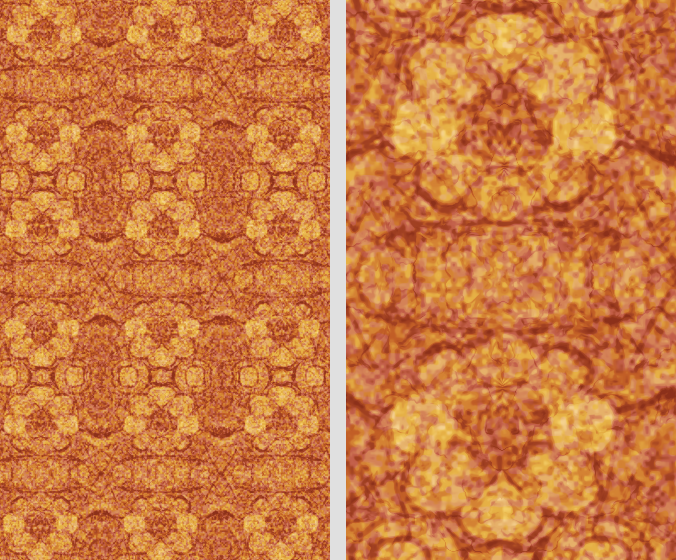
Left, the full canvas; right, a detail of the centre.
Give the GLSL for this pattern, as a Shadertoy shader.

```glsl
#define HALF_CELL 0.1074   // half a column, in canvas heights
#define CELL_RISE 1.622    // half a row, in half columns
#define LINE 0.022
#define WARP 0.085
#define CARVING 0.24
#define GRAIN 0.46
#define GRAIN_SCALE 330.0
#define MID_TONE 0.56
#define CONTRAST 0.80
#define FLOWER_AT vec2(0.0, 0.83)

float hash(vec2 p) {
    vec3 q = fract(p.xyx * vec3(0.1031, 0.1030, 0.0973));
    q += dot(q, q.yzx + 33.33);
    return fract((q.x + q.y) * q.z);
}

float noise(vec2 p) {
    vec2 i = floor(p), f = fract(p);
    f = f * f * (3.0 - 2.0 * f);
    return mix(mix(hash(i), hash(i + vec2(1, 0)), f.x),
               mix(hash(i + vec2(0, 1)), hash(i + vec2(1, 1)), f.x), f.y);
}

float fbm(vec2 p) {
    float sum = 0.0, gain = 0.5;
    for (int i = 0; i < 4; i++) {
        sum += gain * noise(p);
        p = mat2(1.6, 1.2, -1.2, 1.6) * p + 7.3;
        gain *= 0.5;
    }
    return sum;
}

float mirror(float x, float h) { return abs(mod(x + h, 2.0 * h) - h); }
float fill(float d) { return 1.0 - smoothstep(-0.03, 0.03, d); }
float ink(float d, float w) { return 1.0 - smoothstep(0.4 * w, 1.6 * w, abs(d)); }

// Blossom: broad petals above, small ones folded under a dark heart
float flower(vec2 p, float tone, float carve) {
    float petals = 1e3;
    for (int i = 0; i < 5; i++) {
        float a = float(i) * 0.7854, k = float(i) / 4.0;
        vec2 at = mix(0.45, 0.40, k) * vec2(1.1 * sin(a), cos(a));
        petals = min(petals, length(p - at) - mix(0.22, 0.13, k));
    }
    float body = min(petals, length(p * vec2(0.92, 1.0)) - 0.47);
    float under = smoothstep(0.0, -0.45, p.y);
    float glow = 0.76 - 0.08 * under + 0.5 * max(-petals, 0.0) + 0.7 * (carve - 0.5);
    tone = mix(tone, glow, fill(body));
    tone -= 0.32 * ink(body, LINE) + 0.10 * ink(petals + 0.10, 0.014);

    // Heart with fanned veins, a brow and pale folds below
    float heart = 0.28 * length(p / vec2(0.30, 0.29)) - 0.28 + 0.16 * (carve - 0.5);
    float veins = sin(12.0 * atan(p.x, p.y + 0.25) + 9.0 * carve);
    float core = 0.34 + 0.13 * veins + 0.22 * smoothstep(0.0, -0.25, p.y);
    tone = mix(tone, core, fill(heart)) - 0.16 * ink(heart, 0.018);
    tone += 0.20 * ink(p.y - 0.08 + 0.9 * p.x * p.x, 0.025) * fill(heart);
    float folds = p.y + 0.34 - 0.10 * cos(9.0 * p.x);
    return tone - 0.26 * ink(folds, 0.02) * fill(p.x - 0.45);
}

// Concave frame between two flowers, with a pale bud on each side
float knot(vec2 p, float tone) {
    float bud = length(p - vec2(0.55, 0.0)) - 0.14;
    tone -= 0.28 * ink(bud - 0.14, LINE) * step(0.5, p.x);
    tone = mix(tone, 0.82, fill(bud)) - 0.38 * ink(bud, LINE);
    float frame = max(p.y - 0.11 - 0.9 * p.x * p.x, p.x - 0.22 - 1.2 * p.y * p.y);
    frame = max(frame, length(p) - 0.60);
    tone = mix(tone, 0.58 + 0.20 * sin(24.0 * p.x) * cos(20.0 * p.y), fill(frame));
    return tone - 0.48 * ink(frame, 0.026);
}

// Tiled bar with a disc at its end
float band(vec2 p, float tone) {
    float bar = max(p.x - 0.45, p.y - 0.24);
    float tiles = sin(21.0 * p.x + 1.0) * cos(17.0 * p.y);
    tone = mix(tone, 0.64 + 0.15 * tiles, 0.9 * fill(bar)) - 0.12 * ink(bar, 0.018);
    float disc = length(p - vec2(0.65, 0.0)) - 0.18;
    tone = mix(tone, 0.65, fill(disc)) - 0.22 * ink(disc, 0.02);
    float arch = p.y - 0.33 + 0.25 * p.x * p.x;
    return tone - 0.26 * ink(arch, 0.02) * fill(p.x - 0.7);
}

// Long scrolls, hatched cross and dark leaves; p.x runs from the column gap
float gap(vec2 p, float tone, float carve) {
    float lens = length(vec2(2.0 * p.x, 0.92 * (CELL_RISE - p.y)));
    tone += 0.09 * sin(25.0 * lens + 3.0 * carve) * fill(lens - 1.1);
    tone -= 0.22 * ink(lens - 0.95, 0.026) + 0.2 * ink(lens - 0.5, 0.024);
    tone -= 0.16 * ink(lens - 0.72, 0.02);

    float cross = max(p.x - 0.30, p.y - 0.48);
    float hatch = sin(42.0 * (p.y + 0.7 * p.x));
    tone = mix(tone, 0.51 + 0.09 * hatch, 0.9 * fill(cross));
    tone -= 0.30 * ink(p.y - 1.6 * p.x, 0.03) * fill(cross);

    float leaf = 0.8 * p.x + abs(p.y - 0.70) - 0.13;
    float chevron = p.y - 0.56 - 0.5 * p.x;
    tone = mix(tone, 0.22, 0.8 * fill(leaf));
    tone -= 0.28 * ink(chevron, 0.03) * fill(p.x - 0.42);
    return tone + 0.13 * ink(chevron + 0.10, 0.035) * fill(p.x - 0.36);
}

vec3 palette(float t) {
    vec3 c = mix(vec3(0.55, 0.19, 0.10), vec3(0.63, 0.25, 0.13), smoothstep(0.0, 0.22, t));
    c = mix(c, vec3(0.76, 0.37, 0.15), smoothstep(0.22, 0.42, t));
    c = mix(c, vec3(0.83, 0.51, 0.20), smoothstep(0.42, 0.58, t));
    c = mix(c, vec3(0.90, 0.69, 0.27), smoothstep(0.60, 0.84, t));
    return mix(c, vec3(0.96, 0.82, 0.42), smoothstep(0.86, 1.15, t));
}

void mainImage(out vec4 fragColor, in vec2 fragCoord) {
    vec2 uv = fragCoord / iResolution.y;

    // Mirrored cells on slightly leaning columns
    vec2 g = (uv - vec2(0.0715 + 0.0075 * uv.y, 0.8503)) / HALF_CELL;
    vec2 cell = vec2(mirror(g.x, 1.0), mirror(g.y, CELL_RISE));
    float carve = fbm(cell * 5.0 + 3.0);
    vec2 p = cell + WARP * (vec2(noise(cell * 6.0), noise(cell * 6.0 + 19.0)) - 0.5);

    // Carved ground and motifs
    float tone = 0.54 + 0.55 * (carve - 0.47);
    tone = gap(vec2(1.0 - p.x, p.y), tone, carve);
    tone = band(p, tone);
    tone = flower(p - FLOWER_AT, tone, carve);
    tone = knot(vec2(p.x, CELL_RISE - p.y), tone);
    float ridges = abs(2.0 * fbm(cell * 8.0 + 2.0 * carve) - 0.95);
    tone -= CARVING * (1.0 - smoothstep(0.0, 0.18, ridges)) - 0.07;
    tone = mix(MID_TONE, tone, CONTRAST);

    // Uneven wear and fine grain across the whole cloth
    tone += 0.06 * (fbm(uv * 6.0) - 0.5);
    tone += GRAIN * (noise(uv * GRAIN_SCALE) - 0.5);
    vec3 color = palette(tone);
    float blush = smoothstep(0.42, 0.66, noise(uv * GRAIN_SCALE * 0.8 + 41.0));
    color += blush * vec3(0.0, 0.0, 0.14) * smoothstep(0.2, 0.45, tone);
    fragColor = vec4(clamp(color, 0.0, 1.0), 1.0);
}
```
